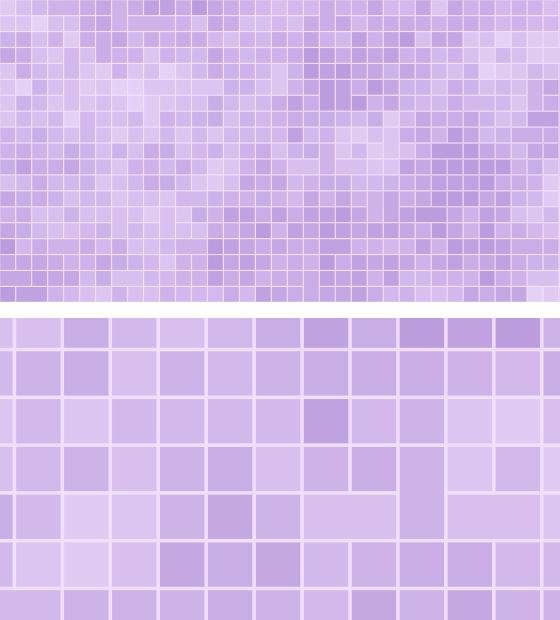
Top, the full canvas; bottom, a detail of the centre.
A WebGL 1 fragment shader for this pattern:

```glsl
precision highp float;

// Lilac mosaic: a square grid of flat tiles in stepped random tones that
// gather in lighter and darker patches, parted by thin pale grout. A few
// joints between tiles of equal tone are left out, merging them into blocks.

uniform vec2 u_resolution;

const vec2 TILE_COUNT = vec2(35.04, 18.96);   // across and down
const vec2 GRID_SHIFT = vec2(0.02);     // in tiles, from the top left corner
const float GROUT_WIDTH = 0.074;        // in tiles
const float GROUT_FADE = 0.12;          // how much fainter a joint may be
const float MERGE_CHANCE = 0.16;        // for neighbours of equal tone
const float TONE_STEPS = 10.0;
const float MEAN_TONE = 0.485;
const float TILE_CONTRAST = 0.74;
const vec2 SMALL_PATCH = vec2(3.4, 2.6);   // in tiles
const vec2 LARGE_PATCH = vec2(7.0, 5.0);   // in tiles
const float PATCH_STRENGTH = 0.50;
const vec3 DARK_LILAC = vec3(0.725, 0.60, 0.86);
const vec3 LIGHT_LILAC = vec3(0.91, 0.83, 0.97);
const vec3 GROUT_COLOR = vec3(0.95, 0.88, 0.985);

float hash(vec2 p) {
  vec3 q = fract(vec3(p.xyx) * 0.1031);
  q += dot(q, q.yzx + 33.33);
  return fract((q.x + q.y) * q.z);
}

float valueNoise(vec2 p) {
  vec2 cell = floor(p);
  vec2 f = fract(p);
  f = f * f * (3.0 - 2.0 * f);
  float near = mix(hash(cell), hash(cell + vec2(1.0, 0.0)), f.x);
  float far = mix(hash(cell + vec2(0.0, 1.0)), hash(cell + 1.0), f.x);
  return mix(near, far, f.y);
}

// Bell-shaped random tone plus broad patches, rounded to even steps
float tileTone(vec2 tile) {
  float single = (hash(tile + 11.0) + hash(tile + 57.0) + hash(tile + 101.0)) / 3.0;
  float patches = valueNoise(tile / SMALL_PATCH + 20.0)
                + valueNoise(tile / LARGE_PATCH + 70.0) - 1.0;
  float tone = MEAN_TONE + TILE_CONTRAST * (single - 0.5) + PATCH_STRENGTH * patches;
  return floor(clamp(tone, 0.0, 0.999) * TONE_STEPS);
}

// Opacity of the joint between two tiles; zero where they merge
float jointStrength(vec2 tileA, vec2 tileB, float seed) {
  float sameTone = 1.0 - step(0.5, abs(tileTone(tileA) - tileTone(tileB)));
  float merges = sameTone * step(hash(tileB + seed), MERGE_CHANCE);
  return (1.0 - merges) * (1.0 - GROUT_FADE * hash(tileB + seed + 40.0));
}

// Antialiased coverage of a joint at a given distance from its centre
float jointCoverage(float dist, float pixel) {
  float overlap = min(dist + 0.5 * pixel, 0.5 * GROUT_WIDTH)
                - max(dist - 0.5 * pixel, -0.5 * GROUT_WIDTH);
  return clamp(overlap / pixel, 0.0, 1.0);
}

void main() {
  // Tile coordinates, counted rightwards and downwards
  vec2 pixel = TILE_COUNT / u_resolution;
  vec2 fromTop = vec2(gl_FragCoord.x, u_resolution.y - gl_FragCoord.y);
  vec2 p = fromTop * pixel + GRID_SHIFT;

  // Flat tile face
  float tone = (tileTone(floor(p)) + 0.5) / TONE_STEPS;
  vec3 color = mix(DARK_LILAC, LIGHT_LILAC, tone);

  // Nearest upright and level joints
  vec2 tile = floor(p);
  vec2 edge = floor(p + 0.5);
  vec2 dist = abs(p - edge);
  vec2 rightTile = vec2(edge.x, tile.y);
  vec2 lowerTile = vec2(tile.x, edge.y);
  float upright = jointCoverage(dist.x, pixel.x)
                * jointStrength(rightTile - vec2(1.0, 0.0), rightTile, 203.0);
  float level = jointCoverage(dist.y, pixel.y)
              * jointStrength(lowerTile - vec2(0.0, 1.0), lowerTile, 307.0);

  color = mix(color, GROUT_COLOR, max(upright, level));
  gl_FragColor = vec4(color, 1.0);
}
```
